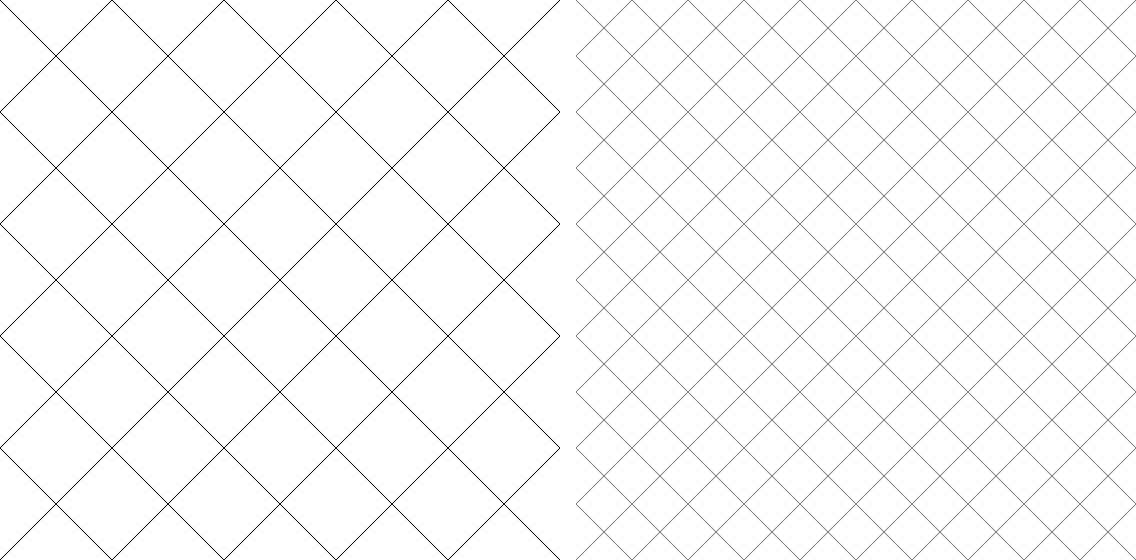
Left, the tile; right, the same tile 2 across and 2 down.
Give the GLSL for this pattern, as a WebGL 1 fragment shader.

```glsl
precision highp float;

uniform vec2 u_resolution;

const float REPEATS = 5.0;        // diamonds across and down
const float LINE_WIDTH = 0.00131; // in canvas units
const float EDGE_SOFTNESS = 0.884; // edge ramp in pixels
const vec3 PAPER = vec3(1.0);
const vec3 INK = vec3(0.0);

// Coverage of parallel 45 degree lines; t is x + y or x - y
float diagonalLines(float t, float pixel) {
    float line = floor(t * REPEATS + 0.5) / REPEATS;
    // Align each line with the pixel grid so all lines are equally crisp
    line = floor(line / pixel + 0.5) * pixel;
    float dist = abs(t - line) * sqrt(0.5);
    return clamp(0.5 + (0.5 * LINE_WIDTH - dist) / (EDGE_SOFTNESS * pixel), 0.0, 1.0);
}

void main() {
    vec2 uv = gl_FragCoord.xy / u_resolution;
    float pixel = 1.0 / min(u_resolution.x, u_resolution.y);

    float rising = diagonalLines(uv.x - uv.y, pixel);
    float falling = diagonalLines(uv.x + uv.y, pixel);

    // Overlapping coverage darkens the crossings
    float coverage = 1.0 - (1.0 - rising) * (1.0 - falling);
    gl_FragColor = vec4(mix(PAPER, INK, coverage), 1.0);
}
```
